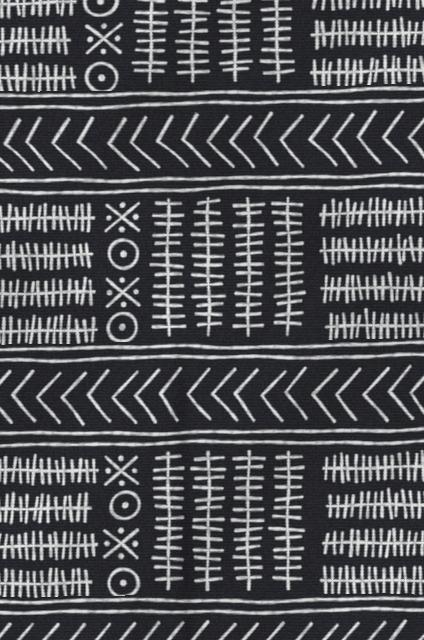
Write a WebGL 2 fragment shader that draws this pattern.

```glsl
#version 300 es
precision highp float;
// Hand-drawn resist cloth: pale combs, crosses, rings and chevrons on near-black.
// One tall band repeats downward; every mark is a distance to a centre line, then
// layered sines bend the strokes, hashes vary the marks and cellular noise wears them.

uniform vec2 u_resolution;
out vec4 fragColor;

const float CANVAS_HEIGHT = 7.68;   // design units from top to bottom
const float BAND_START = 1.16;      // first rule, measured from the top
const float BAND_PITCH = 3.03;
const float WRAP_MARGIN = 0.06;
const float STROKE = 0.019;         // half width of a stroke
const float SOFTNESS = 0.011;
const float TILT = 0.02;
const float RULE_GAP = 0.13;
const float LOWER_RULES = 1.02;
const float CHEVRON_Y = 0.57;
const float CHEVRON_PITCH = 0.30;
const float MARK_Y = 1.46;          // first of four marks down a panel
const float MARK_PITCH = 0.45;
const float SYMBOL_X = 1.47;
const float LEFT_END = 1.13;
const float RIGHT_START = 3.88;
const float TOOTH_PITCH = 0.088;
const float COLUMN_X = 2.02;
const float COLUMN_PITCH = 0.48;
const float COLUMN_TOP = 1.27;
const float COLUMN_LENGTH = 1.62;
const float RUNG_PITCH = 0.12;
const float RIB_PITCH = 0.037;
const vec3 CLOTH = vec3(0.145, 0.147, 0.166);
const vec3 INK = vec3(0.85, 0.86, 0.85);

vec2 hash2(vec2 p) {
  vec3 h = fract(p.xyx * vec3(0.1031, 0.1030, 0.0973));
  h += dot(h, h.yzx + 33.33);
  return fract((h.xx + h.yz) * h.zy);
}

float cellular(vec2 p) {
  float d = 1.5;
  for (int j = -1; j <= 1; j++)
    for (int i = -1; i <= 1; i++) {
      vec2 cell = floor(p) + vec2(i, j);
      d = min(d, length(cell + hash2(cell + 90.0) - p));
    }
  return d;
}

// Layered sines, roughly -1 to 1
float wander(vec2 p) {
  return 0.6 * sin(p.x * 2.3 + 1.7 * sin(p.y * 1.9)) + 0.4 * sin(p.y * 5.1 + p.x * 6.7);
}

float segment(vec2 p, vec2 a, vec2 b) {
  vec2 d = b - a;
  return length(p - a - d * clamp(dot(p - a, d) / dot(d, d), 0.0, 1.0));
}

// Spine along +x from the origin, crossed by uneven teeth
float comb(vec2 p, float len, float pitch, float tooth, float seed) {
  float d = segment(p, vec2(0.0), vec2(len, 0.0));
  for (int k = -1; k <= 1; k++) {
    float id = clamp(floor(p.x / pitch) + float(k), 0.0, floor(len / pitch) - 1.0);
    vec2 r = hash2(vec2(id + 7.0, seed));
    float x = (id + 0.5 + 0.3 * (r.x - 0.5)) * pitch;
    vec2 tip = vec2(0.03 * (r.y - 0.5), tooth * (0.85 + 0.3 * r.x));
    d = min(d, segment(p, vec2(x, 0.0) - tip * (0.85 + 0.3 * r.y), vec2(x, 0.0) + tip));
  }
  return d;
}

float chevrons(vec2 p, float row) {
  float d = 1.0;
  for (int k = -2; k <= 1; k++) {
    float id = floor(p.x / CHEVRON_PITCH) + float(k);
    vec2 r = hash2(vec2(id + 20.0, row + 50.0)) - 0.5;
    vec2 q = p - vec2((id + 0.5 + 0.2 * r.x) * CHEVRON_PITCH, 0.04 * r.y);
    d = min(d, segment(q, vec2(0.0), vec2(0.26 + 0.06 * r.y, -0.29)));
    d = min(d, segment(q, vec2(0.0), vec2(0.25 + 0.08 * r.x, 0.31)));
  }
  return d;
}

// Cross with four dots, or ring with one
float symbol(vec2 p, bool ring) {
  if (ring) return min(abs(length(p * vec2(0.95, 1.0)) - 0.165), length(p) - 0.02);
  vec2 a = abs(p);
  vec2 dot4 = a.x > a.y ? a - vec2(0.16, 0.0) : a - vec2(0.0, 0.15);
  return min(segment(a, vec2(0.0), vec2(0.19, 0.16)), length(dot4) - 0.014);
}

float rules(vec2 p, float row) {
  float upper = abs(p.y + 0.012 * wander(p * 0.7 + row * 3.0));
  float lower = abs(p.y - RULE_GAP + 0.015 * wander(p * 0.6 + row * 5.0 + 2.0));
  return min(upper, lower);
}

void main() {
  float pixel = CANVAS_HEIGHT / u_resolution.y;
  vec2 p = vec2(gl_FragCoord.x, u_resolution.y - gl_FragCoord.y) * pixel;

  // Drape: slight tilt, sideways drift near the top and hand wobble
  vec2 q = p + 0.014 * vec2(wander(p.yx * 1.3), wander(p + 4.0));
  q.y += TILT * p.x * (1.0 - 0.1 * p.y);
  q.x += 0.3 * (1.0 - p.x / 6.0) * (1.0 - smoothstep(1.0, 2.2, p.y));
  float bandY = q.y - BAND_START + WRAP_MARGIN;
  float row = floor(bandY / BAND_PITCH);
  q.y = bandY - row * BAND_PITCH - WRAP_MARGIN;

  // Rules and chevron strip
  float d = min(rules(q, row), rules(q - vec2(0.0, LOWER_RULES), row + 9.0));
  d = min(d, chevrons(q - vec2(0.0, CHEVRON_Y), row));

  // Panel: side combs, symbols and upright combs
  float mark = clamp(round((q.y - MARK_Y) / MARK_PITCH), 0.0, 3.0);
  float y = q.y - MARK_Y - mark * MARK_PITCH;
  float seed = mark + 5.0 * row + 30.0;
  vec2 r = hash2(vec2(seed, 3.0)) - 0.5;
  d = min(d, comb(vec2(LEFT_END + 0.1 * r.x - q.x, y), 1.6, TOOTH_PITCH, 0.14, seed));
  d = min(d, comb(vec2(q.x - RIGHT_START - 0.1 * r.y, y), 1.6, TOOTH_PITCH, 0.14, seed + 40.0));
  d = min(d, symbol(vec2(q.x - SYMBOL_X, y) + 0.05 * r, mod(mark, 2.0) > 0.5));
  float column = clamp(round((q.x - COLUMN_X) / COLUMN_PITCH), 0.0, 3.0);
  vec2 upright = vec2(q.y - COLUMN_TOP, q.x - COLUMN_X - column * COLUMN_PITCH);
  d = min(d, comb(upright, COLUMN_LENGTH, RUNG_PITCH, 0.16, column + 5.0 * row + 120.0));

  // Uneven stroke weight and worn ink
  float ribs = sin(6.2832 * p.y / RIB_PITCH + wander(p * 3.0));
  float width = STROKE + 0.004 * wander(p * 6.0) + 0.0015 * ribs;
  float edge = SOFTNESS + 0.5 * pixel;
  float ink = 1.0 - smoothstep(-edge, edge, d - width);
  ink *= 1.0 - 0.22 * smoothstep(0.3, 0.9, cellular(p * 14.0));

  // Ribbed cloth with a soft crease
  float grain = hash2(floor(p / 0.022)).x - 0.5;
  float crease = exp(-pow((p.x - 2.02 - 0.03 * p.y) / 0.09, 2.0)) * smoothstep(3.8, 4.8, p.y);
  vec3 color = mix(CLOTH + 0.012 * ribs + 0.03 * grain, INK, ink);
  color *= 1.0 + 0.05 * wander(p * 0.6) - 0.12 * crease;
  fragColor = vec4(color, 1.0);
}
```
